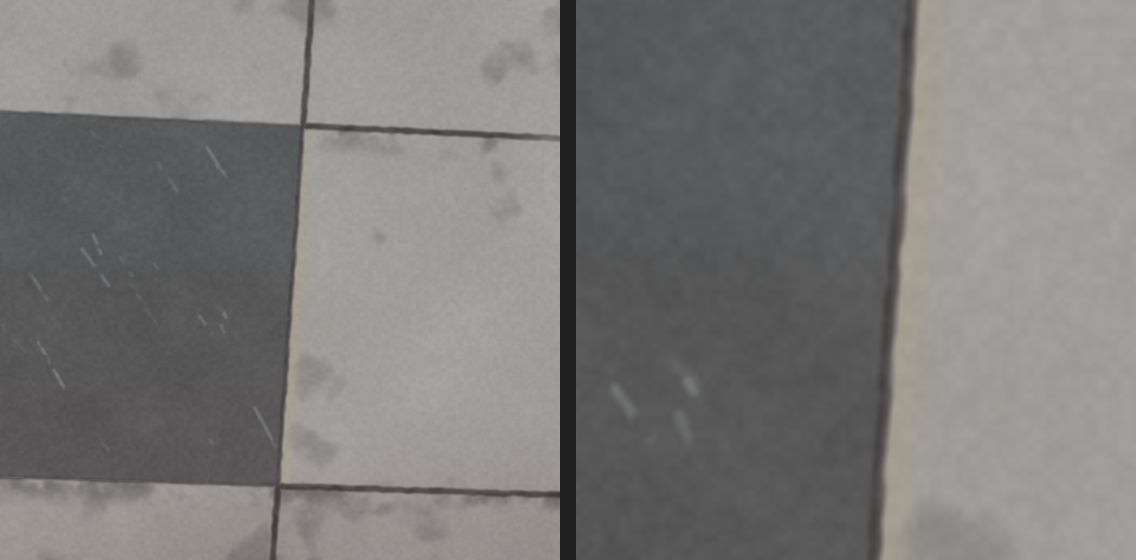
Left: the whole. Right: its middle third, enlarged.
Give the GLSL for this texture, as a Shadertoy shader.

```glsl
// Worn stone floor seen close up: one dark slab among pale ones, with sooty joints.
// A slightly skewed lattice gives the slabs; value noise adds grain, stains and
// chipped edges, and a loop scatters faint scratches over the dark stone.

const float TILE = 0.65;                       // slab size
const vec2  UPRIGHT = vec2(0.487, 0.070);      // upright joint: offset, slope
const vec2  LOWER = vec2(0.148, -0.032);       // lower level joint
const vec2  UPPER = vec2(0.801, -0.048);       // upper level joint
const float JOINT_HALF = 0.0055;               // half width between pale slabs
const float JOINT_HALF_DARK = 0.0028;          // half width beside dark slabs
const float EDGE_BLUR = 0.0025;
const float GRAIN = 0.045;
const int   SCRATCHES = 22;

const vec3 PALE_TOP = vec3(0.615, 0.612, 0.607);
const vec3 PALE_MID = vec3(0.632, 0.619, 0.606);
const vec3 PALE_LOW = vec3(0.595, 0.568, 0.558);
const vec3 DARK_TOP = vec3(0.345, 0.355, 0.360);
const vec3 DARK_LOW = vec3(0.347, 0.338, 0.340);
const vec3 GROUT = vec3(0.235, 0.215, 0.210);
const vec3 CREAM = vec3(0.655, 0.625, 0.550);
const vec3 SCRATCH = vec3(0.53, 0.55, 0.55);

float hash(vec2 p) {
    vec3 q = fract(vec3(p.xyx) * 0.1031);
    q += dot(q, q.yzx + 33.33);
    return fract((q.x + q.y) * q.z);
}

float noise(vec2 p) {
    vec2 i = floor(p), f = fract(p);
    f = f * f * (3.0 - 2.0 * f);
    return mix(mix(hash(i), hash(i + vec2(1, 0)), f.x),
               mix(hash(i + vec2(0, 1)), hash(i + vec2(1, 1)), f.x), f.y);
}

float fbm(vec2 p) {
    float sum = 0.0, amp = 0.5;
    for (int i = 0; i < 4; i++) {
        sum += amp * noise(p);
        p = mat2(1.6, 1.2, -1.2, 1.6) * p + 7.3;
        amp *= 0.5;
    }
    return sum / 0.9375;
}

float segmentDistance(vec2 p, vec2 a, vec2 b) {
    vec2 ab = b - a;
    return length(p - a - ab * clamp(dot(p - a, ab) / dot(ab, ab), 0.0, 1.0));
}

// Position counted in slabs; whole numbers fall on the joints
vec2 slabCoords(vec2 p) {
    float low = LOWER.x + LOWER.y * p.x;
    float high = UPPER.x + UPPER.y * p.x;
    return vec2((p.x - UPRIGHT.x - UPRIGHT.y * p.y) / TILE, (p.y - low) / (high - low));
}

float scratches(vec2 p) {
    float wear = 0.0;
    for (int i = 0; i < SCRATCHES; i++) {
        float id = float(i) + 1.0;
        vec2 start = vec2(hash(vec2(id, 3.1)) * 0.52, 0.17 + 0.62 * hash(vec2(id, 8.7)));
        float angle = -0.75 - 0.5 * hash(vec2(id, 14.2));
        float size = mix(0.006, 0.11, pow(hash(vec2(id, 21.9)), 2.0));
        float d = segmentDistance(p, start, start + size * vec2(cos(angle), sin(angle)));
        float strength = mix(0.15, 0.65, hash(vec2(id, 29.4)));
        wear = max(wear, strength * (1.0 - smoothstep(0.0, 0.006, d)));
    }
    return wear * smoothstep(0.2, 0.7, noise(p * 75.0));
}

void mainImage(out vec4 fragColor, in vec2 fragCoord) {
    vec2 p = fragCoord / iResolution.xy;
    float blur = EDGE_BLUR + 0.7 / iResolution.y;
    vec2 slab = slabCoords(p);
    vec2 toJoint = (slab - round(slab)) * TILE;
    toJoint += (vec2(noise(p * 70.0), noise(p * 70.0 + 40.0)) - 0.5) * 0.0025;

    // Every second slab of every second row is dark
    vec2 fromDark = abs(mod(slab + vec2(1.5, 0.5), 2.0) - 1.0);
    float darkEdge = (max(fromDark.x, fromDark.y) - 0.5) * TILE;
    float dark = 1.0 - smoothstep(-blur, blur, darkEdge);
    vec2 beside = 1.0 - smoothstep(0.49, 0.51, fromDark.yx);

    // Pale stone: light at mid height, with stains and soot under the joints
    float stain = fbm(p * 5.0 + 11.0);
    vec3 pale = mix(PALE_MID, PALE_TOP, smoothstep(0.55, 0.85, p.y));
    pale = mix(PALE_LOW, pale, smoothstep(0.0, 0.3, p.y));
    pale += (stain - 0.5) * 0.06;
    float soot = smoothstep(-0.06, 0.0, toJoint.y) * step(toJoint.y, 0.0);
    pale *= 1.0 - 0.28 * soot * smoothstep(0.48, 0.75, fbm(p * 17.0));
    pale *= 1.0 - 0.14 * smoothstep(0.62, 0.8, fbm(p * 9.0 + 31.0));
    float creamBand = smoothstep(0.002, 0.006, toJoint.x)
                    * (1.0 - smoothstep(0.010, 0.030, toJoint.x));
    pale = mix(pale, CREAM, 0.6 * creamBand * beside.x);

    // Dark stone with mottling and scratches
    vec3 stone = mix(DARK_LOW, DARK_TOP, smoothstep(0.15, 0.8, p.y));
    stone += (fbm(p * 12.0 + 5.0) - 0.5) * 0.05;
    stone = mix(stone, SCRATCH, scratches(p));
    vec3 color = mix(pale, stone, dark);

    // Joints: thinner and fainter where they border dark stone
    vec2 halfWidth = mix(vec2(JOINT_HALF), vec2(JOINT_HALF_DARK * 1.3, JOINT_HALF_DARK), beside);
    vec2 joint = 1.0 - smoothstep(halfWidth - blur, halfWidth + blur, abs(toJoint));
    joint *= mix(vec2(0.9), vec2(0.75, 0.5), beside);
    joint *= 0.75 + 0.3 * noise(p * 45.0 + 60.0);
    joint.y *= 1.0 - 0.45 * smoothstep(0.88, 1.0, p.x) * step(0.5, p.y);
    color = mix(color, GROUT, clamp(max(joint.x, joint.y), 0.0, 1.0));

    // Soft grain over everything
    float grain = 0.6 * noise(p * 130.0) + 0.4 * noise(p * 260.0 + 9.0) - 0.5;
    color += grain * GRAIN;
    fragColor = vec4(color, 1.0);
}
```
